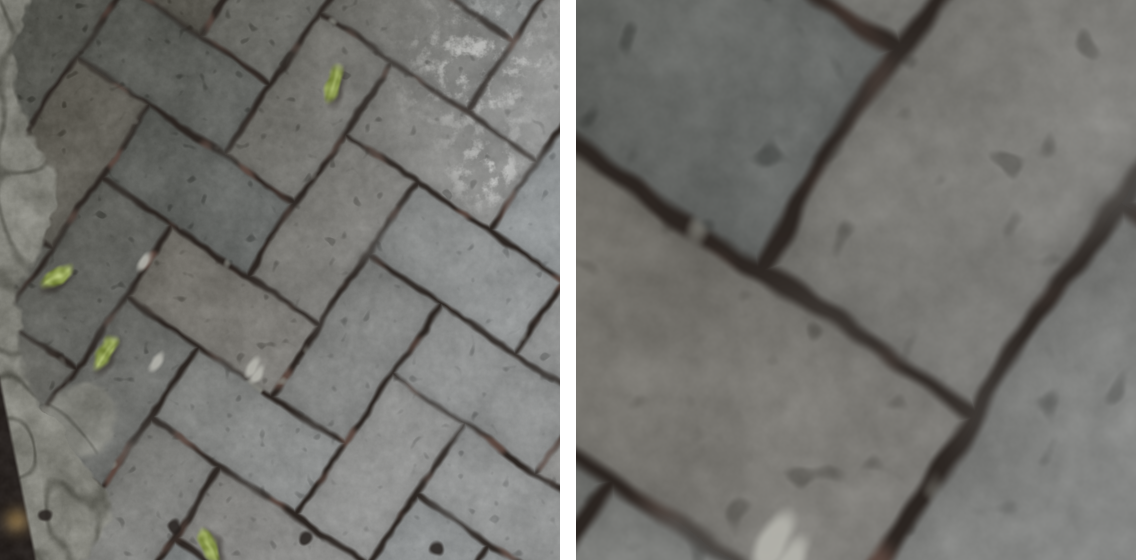
Left, the full canvas; right, a detail of the centre.
Reproduce this texture procedurally as a WebGL 1 fragment shader.

```glsl
precision highp float;
// Worn grey herringbone paving with dark joints, a crumbling cement edge and fallen leaves.
uniform vec2 u_resolution;

const vec2 AXIS_A = vec2(0.130, 0.088);   // half a brick, running down-right
const vec2 AXIS_B = vec2(-0.087, 0.127);  // half a brick, running down-left
const vec2 ORIGIN = vec2(0.268, 0.189);
const vec3 STONE_DARK = vec3(0.335, 0.33, 0.30);
const vec3 STONE_LIGHT = vec3(0.545, 0.55, 0.545);
const vec3 JOINT = vec3(0.17, 0.145, 0.13);
const vec3 SOIL = vec3(0.36, 0.28, 0.25);
const vec3 CEMENT = vec3(0.51, 0.51, 0.48);
const vec3 LEAF = vec3(0.53, 0.59, 0.30);
const vec3 CHIP = vec3(0.72, 0.72, 0.69);
const vec3 METAL = vec3(0.15, 0.13, 0.12);

vec2 hash2(vec2 p) {
  return fract(sin(vec2(dot(p, vec2(127.1, 311.7)), dot(p, vec2(269.5, 183.3)))) * 43758.5);
}

float gradientNoise(vec2 p) {
  vec2 i = floor(p), f = fract(p);
  vec2 w = f * f * f * (f * (f * 6.0 - 15.0) + 10.0);
  vec2 e = vec2(0.0, 1.0);
  float a = dot(hash2(i) * 2.0 - 1.0, f);
  float b = dot(hash2(i + e.yx) * 2.0 - 1.0, f - e.yx);
  float c = dot(hash2(i + e.xy) * 2.0 - 1.0, f - e.xy);
  float d = dot(hash2(i + e.yy) * 2.0 - 1.0, f - e.yy);
  return mix(mix(a, b, w.x), mix(c, d, w.x), w.y);
}

float fbm(vec2 p) {
  float sum = 0.0, gain = 0.6;
  for (int i = 0; i < 4; i++) {
    sum += gain * gradientNoise(p);
    p = mat2(1.6, 1.2, -1.2, 1.6) * p + 7.3;
    gain *= 0.55;
  }
  return sum;
}

float softDisc(vec2 p, vec2 center, float radius) {
  vec2 d = (p - center) / radius;
  return exp(-dot(d, d));
}

vec2 rotate(vec2 p, float angle) {
  float c = cos(angle), s = sin(angle);
  return vec2(c * p.x + s * p.y, c * p.y - s * p.x);
}

// Coverage of an ellipse
float ellipse(vec2 p, vec2 size, float soft) {
  float d = (length(p / size) - 1.0) * min(size.x, size.y);
  return 1.0 - smoothstep(-soft, soft, d);
}

vec2 toBrickSpace(vec2 p) {
  float det = AXIS_A.x * AXIS_B.y - AXIS_A.y * AXIS_B.x;
  return vec2(AXIS_B.y * p.x - AXIS_B.x * p.y, AXIS_A.x * p.y - AXIS_A.y * p.x) / det;
}

// Herringbone of 2:1 bricks: xy = brick id, z = distance to the brick edge
vec3 herringbone(vec2 uv) {
  vec2 cell = floor(uv);
  float s = mod(cell.x - cell.y, 4.0);
  bool across = s < 1.5;
  vec2 id = across ? cell - vec2(s, 0.0) : cell - vec2(0.0, 3.0 - s);
  vec2 size = across ? vec2(2.0, 1.0) : vec2(1.0, 2.0);
  vec2 q = min(uv - id, size - uv + id);
  return vec3(id, min(q.x, q.y));
}

vec3 paving(vec2 p, float soft) {
  vec2 warp = vec2(gradientNoise(p * 9.0), gradientNoise(p * 9.0 + 31.0));
  vec2 fine = vec2(gradientNoise(p * 45.0), gradientNoise(p * 45.0 + 17.0));
  vec3 brick = herringbone(toBrickSpace(p - ORIGIN) + 0.07 * warp + 0.025 * fine);
  vec2 tone = hash2(brick.xy);

  // Stone: light falls towards the lower right, each brick varies a little
  float light = smoothstep(0.05, 1.25, 0.75 * p.x + 0.6 * p.y) + 0.18 * softDisc(p, vec2(0.9, 0.1), 0.3);
  vec3 color = mix(STONE_DARK, STONE_LIGHT, clamp(light * 1.15 + 0.05, 0.0, 1.1));
  color += (tone.x - 0.5) * 0.045 + (tone.y - 0.5) * vec3(0.02, 0.0, -0.015);
  color += 0.10 * fbm(p * 11.0) + 0.07 * fbm(p * 55.0);
  color -= 0.10 * smoothstep(0.25, 0.5, gradientNoise(p * 48.0 + 5.0));

  // Pale bloom on the upper right stones
  float bloom = softDisc(p, vec2(0.85, 0.11), 0.12) + softDisc(p, vec2(0.87, 0.31), 0.06);
  color += 0.22 * bloom * smoothstep(-0.05, 0.3, fbm(p * 30.0 + 9.0));

  // Joints: uneven width, partly filled with soil and grit
  float halfWidth = 0.032 + 0.025 * gradientNoise(p * 14.0 + 3.0);
  float blur = 0.022 + soft * 6.0;
  float joint = 1.0 - smoothstep(halfWidth - blur, halfWidth + blur, brick.z);
  float open = mix(0.5, 1.0, smoothstep(-0.35, 0.1, gradientNoise(p * 8.0 + 13.0)));
  open *= 1.0 - 0.45 * softDisc(p, vec2(0.78, 0.08), 0.18);
  color *= 1.0 - 0.16 * exp(-brick.z * 14.0);
  vec3 fill = mix(JOINT, SOIL, smoothstep(0.1, 0.4, gradientNoise(p * 17.0 + 41.0)));
  fill = mix(fill, CEMENT, smoothstep(0.32, 0.5, gradientNoise(p * 21.0 + 57.0)));
  return mix(color, fill, joint * open);
}

// Broken cement along the left side, with a dark metal strip in the corner
vec3 addBorder(vec3 color, vec2 p, float soft) {
  float rough = fbm(p * 9.0 + 21.0);
  float edge = 0.06 + 0.11 * smoothstep(0.68, 0.92, p.y) + 0.03 * sin(p.y * 13.0 - 3.0) + 0.08 * rough;
  float cover = 1.0 - smoothstep(-0.006 - soft, 0.006 + soft, p.x - edge);
  float patchShape = length((p - vec2(0.14, 0.75)) / vec2(0.07, 0.055)) - 1.0 + 0.8 * rough;
  cover = max(cover, 0.75 * (1.0 - smoothstep(-0.15, 0.15, patchShape)));
  vec3 cement = CEMENT + 0.20 * fbm(p * 13.0) + 0.09 * fbm(p * 50.0);
  cement -= 0.12 * (1.0 - smoothstep(0.0, 0.05, abs(gradientNoise(p * 8.0 + 2.0))));
  color = mix(color, cement, cover);
  float strip = p.x - 0.2 * (p.y - 0.64) + 0.008;
  float metal = (1.0 - smoothstep(-0.003 - soft, 0.003 + soft, strip)) * step(0.64, p.y);
  vec3 rust = METAL + vec3(0.32, 0.26, 0.14) * softDisc(p, vec2(0.03, 0.93), 0.022);
  return mix(color, rust + 0.1 * fbm(p * 25.0), metal);
}

// Leaves along a loose arc, each with a pale chip and a dark pit nearby
vec3 addLitter(vec3 color, vec2 p, float soft) {
  vec2 ragged = 0.008 * vec2(gradientNoise(p * 40.0), gradientNoise(p * 40.0 + 8.0));
  for (int i = 0; i < 4; i++) {
    float n = float(i);
    vec2 center = vec2(0.1 + 0.17 * (n - 1.6) * (n - 1.6) + 0.06 * cos(n * 3.1416),
                       0.15 + 0.275 * n + 0.08 * sin(n * 2.0944));
    vec2 q = rotate(p - center + ragged, 0.25 + 0.75 * sin(n * 1.4));
    color = mix(color, JOINT, 0.5 * ellipse(q - vec2(0.008, 0.006), vec2(0.014, 0.032), 0.006));
    vec3 leaf = LEAF + 0.25 * gradientNoise(p * 60.0) + 0.07 * smoothstep(0.006, 0.0, abs(q.x));
    color = mix(color, leaf, ellipse(q, vec2(0.014, 0.031), 0.003 + soft));
    vec2 scatter = hash2(vec2(n, 4.0));
    vec2 chip = rotate(p - vec2(0.3, 0.6) - 0.35 * (scatter - 0.4) + ragged, 0.6);
    color = mix(color, CHIP, 0.85 * ellipse(chip, vec2(0.008, 0.018), 0.003 + soft));
    vec2 pit = p - vec2(0.08 + 0.233 * n, 0.92 + 0.02 * n) + ragged;
    color = mix(color, METAL, 0.85 * ellipse(pit, vec2(0.011), 0.003 + soft));
  }
  return color;
}

void main() {
  vec2 p = gl_FragCoord.xy / u_resolution;
  p.y = 1.0 - p.y;
  float soft = 0.7 / min(u_resolution.x, u_resolution.y);
  vec3 color = paving(p, soft);
  color = addBorder(color, p, soft);
  gl_FragColor = vec4(clamp(addLitter(color, p, soft), 0.0, 1.0), 1.0);
}
```
